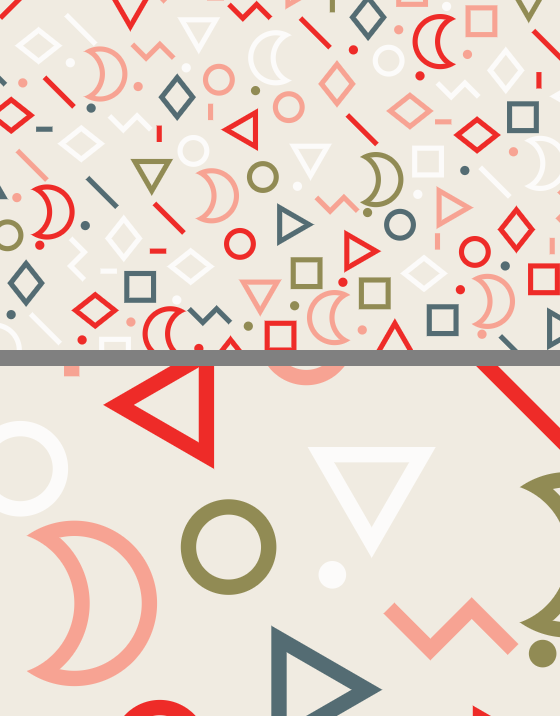
Top: the whole. Bottom: its middle third, enlarged.
Write a WebGL 1 fragment shader that draws this pattern.

```glsl
precision highp float;
// Scattered outline shapes, crescents, dots and dashes on a cream ground.
uniform vec2 u_resolution;

// Layout (lengths are in lattice cells)
const float ROWS = 6.7;        // cells per canvas height
const float TILT = 0.42;       // lattice angle in radians
const float JITTER = 0.14;
const float SMALL_SHARE = 0.52;

// Shape sizes
const float STROKE = 0.098;
const float RING = 0.305;
const float SQUARE = 0.305;
const vec2 DIAMOND = vec2(0.36, 0.455);
const float TRIANGLE = 0.236;
const float MOON = 0.528;
const float MOON_BITE = 0.458;
const float ZIGZAG = 0.132;
const float LINE = 0.4;
const float DASH = 0.157;
const float DOT = 0.088;

const vec3 CREAM = vec3(0.941, 0.922, 0.882);
const vec3 WHITE = vec3(0.99, 0.985, 0.98);
const vec3 PINK = vec3(0.97, 0.64, 0.575);
const vec3 RED = vec3(0.935, 0.17, 0.155);
const vec3 OLIVE = vec3(0.57, 0.545, 0.33);
const vec3 SLATE = vec3(0.33, 0.425, 0.45);

float hash(vec2 id, float salt) {
  return fract(sin(dot(id, vec2(127.1, 311.7)) + salt * 74.7) * 43758.5453);
}

mat2 rotation(float angle) {
  float c = cos(angle), s = sin(angle);
  return mat2(c, s, -s, c);
}

float bar(vec2 p, float halfLength) {
  vec2 q = abs(p) - vec2(halfLength, 0.5 * STROKE);
  return max(q.x, q.y);
}

// Turns a solid distance into an outline with mitred corners
float outline(float d) {
  return abs(d + 0.5 * STROKE) - 0.5 * STROKE;
}

float moon(vec2 p) {
  p.x -= 0.11;
  float bite = MOON_BITE - length(p - vec2(MOON_BITE, 0.0));
  return outline(max(length(p) - MOON, bite));
}

float diamond(vec2 p) {
  vec2 normal = normalize(DIAMOND.yx);
  return outline(dot(abs(p), normal) - DIAMOND.x * normal.x);
}

float triangle(vec2 p) {
  return outline(max(-p.y, 0.866 * abs(p.x) + 0.5 * p.y) - TRIANGLE);
}

// Three strokes at 45 degrees with square-cut ends
float zigzag(vec2 p) {
  if (p.x < 0.0) p = -p;
  float ridge = ZIGZAG - abs(p.x - ZIGZAG);
  float band = abs(p.y - ridge) * 0.7071 - 0.5 * STROKE;
  return max(band, (p.x - p.y - 4.0 * ZIGZAG) * 0.7071);
}

// Diagonal order of the lattice: keeps moons and pointed shapes apart
float rank(vec2 id) {
  return mod(id.x + 3.0 * id.y, 8.0);
}

float bigShape(vec2 p, vec2 id) {
  float k = rank(id);
  float kind = hash(id, 1.0);
  if (hash(id, 2.0) < 0.5) p = -p;
  if (k < 0.5) return moon(p);
  vec2 turned = hash(id, 3.0) < 0.35 ? p.yx : p;
  if (mod(k, 2.0) < 0.5) return kind < 0.54 ? triangle(turned) : diamond(turned);
  if (kind < 0.31) return outline(length(p) - RING);
  if (kind < 0.57) return outline(max(abs(p.x), abs(p.y)) - SQUARE);
  if (kind < 0.79) return zigzag(turned);
  return bar(rotation(hash(id, 4.0) < 0.5 ? 0.785 : -0.785) * p, LINE);
}

// Dashes lie only in cells that touch no moon
float smallShape(vec2 p, vec2 id) {
  if (hash(id, 5.0) > SMALL_SHARE) return 1.0;
  if (abs(rank(id) - 2.0) < 1.5) return bar(hash(id, 6.0) < 0.5 ? p : p.yx, DASH);
  return length(p) - DOT;
}

// Even spread of colours, loosened by noise
vec3 pickColour(vec2 id, float salt) {
  float t = fract(dot(id, vec2(0.7549, 0.5698)) + 0.3 * hash(id, salt) + 0.37 * salt);
  if (t < 0.31) return RED;
  if (t < 0.48) return WHITE;
  if (t < 0.62) return OLIVE;
  if (t < 0.86) return PINK;
  return SLATE;
}

void main() {
  vec2 p = gl_FragCoord.xy / u_resolution.y * ROWS;
  float pixel = ROWS / u_resolution.y;
  mat2 tilt = rotation(TILT);
  vec2 cell = floor(p * tilt);   // inverse rotation into the lattice
  vec3 colour = CREAM;
  for (int j = -1; j <= 1; j++) {
    for (int i = -1; i <= 1; i++) {
      vec2 id = cell + vec2(float(i), float(j));
      vec2 shift = (vec2(hash(id, 7.0), hash(id, 8.0)) - 0.5) * JITTER;
      vec2 bigCentre = tilt * id + shift * step(0.5, rank(id));
      vec2 smallCentre = tilt * (id + 0.5) - 0.6 * shift;
      float big = bigShape(p - bigCentre, id);
      float small = smallShape(p - smallCentre, id);
      colour = mix(colour, pickColour(id, 9.0), clamp(0.5 - big / pixel, 0.0, 1.0));
      colour = mix(colour, pickColour(id, 10.0), clamp(0.5 - small / pixel, 0.0, 1.0));
    }
  }
  gl_FragColor = vec4(colour, 1.0);
}
```
